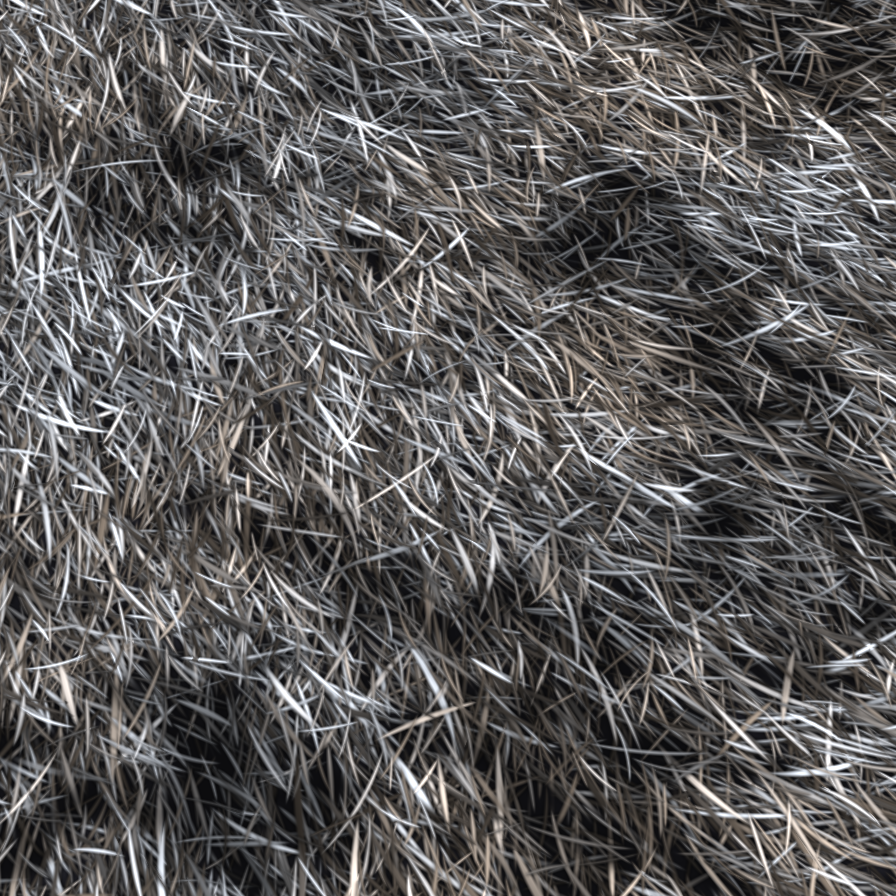
A WebGL 2 fragment shader for this texture:

```glsl
#version 300 es
precision highp float;
// Matted dry grass: layers of thin curved blades over dark ground, seen at a slant.

uniform vec2 u_resolution;
out vec4 fragColor;

const int LAYERS = 26;
const float FINE_CELL = 0.042;     // cell size of the smallest blades
const float COARSE_CELL = 0.110;   // cell size of the largest blades
const float RECEDE = 0.45;         // shrinking of blades towards the top
const float SOFTNESS = 0.0025;     // edge blur in canvas units
const float SPREAD = 0.78;         // scatter of blade directions, radians
const float STRAYS = 0.18;         // share of blades lying any way
const float BEND = 0.17;
const float HALO = 0.26;           // shade beside each blade
const float EXPOSURE = 1.16;
const float GAMMA = 0.80;          // lift of the middle tones
const vec3 GROUND = vec3(0.030, 0.030, 0.038);
const vec3 STRAW = vec3(1.11, 0.98, 0.86);
const vec3 FROST = vec3(0.96, 1.00, 1.06);

vec4 hash4(vec2 p) {
    vec4 h = fract(p.xyxy * vec4(0.1031, 0.1030, 0.0973, 0.1099));
    h += dot(h, h.wzxy + 33.33);
    return fract((h.xxyz + h.yzzw) * h.zywx);
}

float noise(vec2 p) {
    vec2 i = floor(p), f = fract(p);
    f = f * f * (3.0 - 2.0 * f);
    float low = mix(hash4(i).x, hash4(i + vec2(1, 0)).x, f.x);
    float high = mix(hash4(i + vec2(0, 1)).x, hash4(i + vec2(1, 1)).x, f.x);
    return mix(low, high, f.y);
}

// Prevailing lie of the grass: steep on the left, flatter to the upper right.
float flowAngle(vec2 p) {
    float sway = 0.13 * sin(7.0 * p.x + 4.0 * p.y) + 0.10 * sin(9.0 * p.y - 5.0 * p.x);
    return -1.40 + 0.62 * p.x + 0.26 * p.y + sway;
}

// Light on the mat: hollows drawn out along the slope, with small pockets between clumps.
float matLight(vec2 p) {
    vec2 slope = vec2(0.8 * p.x - 0.6 * p.y, 0.6 * p.x + 0.8 * p.y);
    float hollows = 0.6 * noise(slope * vec2(3.0, 5.5) + 3.7) + 0.4 * noise(slope * vec2(8.0, 15.0) + 9.1);
    float pockets = noise(slope * vec2(17.0, 30.0) + 5.3);
    return smoothstep(0.2, 0.66, 0.72 * hollows + 0.28 * pockets);
}

// One layer of blades: rgb is colour, a is coverage; halo returns the shade around them.
vec4 bladeLayer(vec2 p, float layer, float depth, float soft, float light, float warmth, out float halo) {
    float size = mix(FINE_CELL, COARSE_CELL, fract(layer * 0.618) * mix(0.4, 1.0, depth));
    float turn = layer * 2.4;
    mat2 spin = mat2(cos(turn), sin(turn), -sin(turn), cos(turn));
    vec2 grid = spin * p / size + layer * 7.31;
    float edge = soft / size;
    vec3 colourSum = vec3(0.0);
    float weightSum = 1e-6, coverage = 0.0;
    halo = 0.0;

    for (int j = -1; j <= 1; j++)
    for (int i = -1; i <= 1; i++) {
        vec2 cell = floor(grid) + vec2(i, j);
        vec2 seed = cell + layer * vec2(37.0, 91.0);
        vec4 place = hash4(seed);
        vec4 look = hash4(seed + 211.0);
        vec2 d = (grid - cell - place.xy) * spin;

        // Direction and curve
        float scatter = (place.z + place.w - 1.0) * SPREAD * 1.4;
        if (look.w < STRAYS) scatter = (place.z - 0.5) * 3.1416;
        float angle = flowAngle(p - d * size) + scatter;
        vec2 along = vec2(cos(angle), sin(angle));
        float u = dot(d, along);
        float v = dot(d, vec2(-along.y, along.x)) - (place.w - 0.5) * 2.0 * BEND * u * u;

        // Tapered outline
        float reach = abs(u) / mix(0.5, 0.93, look.x);
        float width = mix(0.018, 0.046, look.y) * (1.0 - reach * reach);
        float present = smoothstep(look.w - 0.15, look.w + 0.15, mix(0.42, 1.15, light));
        float tip = (1.0 - smoothstep(0.7, 1.0, reach)) * present;
        float cover = tip * (1.0 - smoothstep(-edge, edge, abs(v) - width));
        halo = max(halo, tip * (1.0 - smoothstep(0.0, 0.05 + edge, abs(v) - width)));

        // Tone, tint and rounding
        float tone = mix(0.14, 1.1, pow(look.z, 1.35)) * mix(0.5, 1.05, depth);
        tone *= mix(mix(0.36, 1.1, light), 1.0, 0.3 * depth);
        tone *= 1.0 + 0.12 * clamp(v / max(width, 0.01), -1.0, 1.0) - 0.15 * reach * reach;
        float cool = smoothstep(0.15, 0.85, 0.5 * place.z + 0.5 * look.z + 0.2 - 0.4 * warmth);
        float weight = cover * (0.02 + pow(look.x, 6.0));
        colourSum += weight * tone * mix(STRAW, FROST, cool);
        weightSum += weight;
        coverage = max(coverage, cover);
    }
    return vec4(colourSum / weightSum, coverage);
}

void main() {
    vec2 canvas = gl_FragCoord.xy / u_resolution.y;
    float zoom = 1.0 + RECEDE * canvas.y;
    vec2 p = vec2(0.5, 0.0) + (canvas - vec2(0.5, 0.0)) * zoom;
    float soft = max(SOFTNESS, 0.6 / u_resolution.y) * zoom;
    float light = matLight(p);
    float warmth = noise(p * 4.0 + 17.0);

    vec3 colour = GROUND * mix(0.6, 2.2, light * noise(p * 60.0));
    for (int k = 0; k < LAYERS; k++) {
        float depth = float(k) / float(LAYERS - 1);
        float halo;
        vec4 blades = bladeLayer(p, float(k) + 1.0, depth, soft, light, warmth, halo);
        colour *= 1.0 - HALO * halo;
        colour = mix(colour, blades.rgb, blades.a);
    }
    fragColor = vec4(min(pow(colour, vec3(GAMMA)) * EXPOSURE, 1.0), 1.0);
}
```
